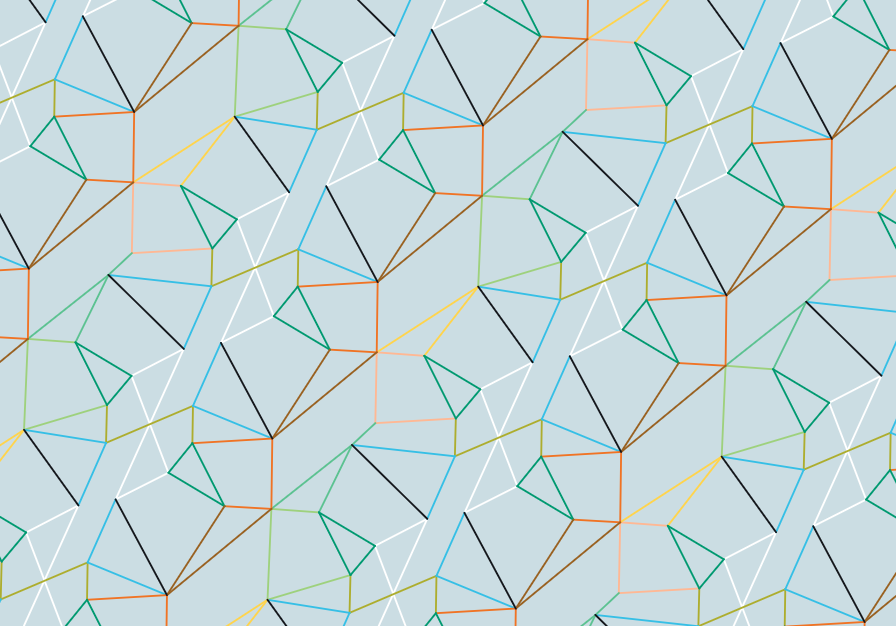
Write a Shadertoy shader that draws this pattern.

```glsl
// Thin coloured lines form a net of quads, small triangles and crossed kites on pale blue.
// One motif of line segments repeats on a slanted lattice; alternate cells, in a
// checkerboard, swap a yellow and pink corner for a mint and lime one.

// Lattice steps, in units of 1/768 of the canvas width, y down
const vec2 ACROSS = vec2(299.0, 11.5);
const vec2 DOWN = vec2(-90.3, 134.2);

// Segment from a to b blended over col; pixel is the size of one pixel in canvas units
void stroke(inout vec3 col, vec2 p, float pixel, vec2 a, vec2 b, vec3 ink) {
    vec2 ab = b - a, ap = p - a;
    float d = length(ap - ab * clamp(dot(ap, ab) / dot(ab, ab), 0.0, 1.0));
    col = mix(col, ink, clamp((0.8 - d) / pixel + 0.5, 0.0, 1.0));
}

void triangle(inout vec3 col, vec2 p, float pixel, vec2 a, vec2 b, vec2 c, vec3 ink) {
    stroke(col, p, pixel, a, b, ink);
    stroke(col, p, pixel, b, c, ink);
    stroke(col, p, pixel, c, a, ink);
}

void motif(inout vec3 col, vec2 p, float px, bool warm) {
    vec3 orange = vec3(0.94, 0.45, 0.14), brown = vec3(0.60, 0.38, 0.13);
    vec3 blue = vec3(0.21, 0.75, 0.90), black = vec3(0.08, 0.09, 0.11);
    vec3 emerald = vec3(0.0, 0.60, 0.44), olive = vec3(0.68, 0.68, 0.18);
    vec3 yellow = vec3(1.0, 0.83, 0.30), pink = vec3(1.0, 0.72, 0.58);
    vec3 lime = vec3(0.62, 0.82, 0.49), mint = vec3(0.36, 0.76, 0.57);
    vec3 white = vec3(1.0);

    // Joints, measured from the hub of the cell
    vec2 hub = vec2(0.0), fork = vec2(-0.8, 60.3);
    vec2 leftTop = vec2(-68.5, 4.0), leftTip = vec2(-89.0, 29.3), leftFoot = vec2(-41.0, 58.0);
    vec2 rightTop = vec2(40.0, 63.3), rightTip = vec2(88.0, 92.0), rightFoot = vec2(67.0, 117.0);
    vec2 blueLeft = vec2(-68.0, -28.0), blackTop = vec2(-44.0, -82.0);
    vec2 blueRight = vec2(156.5, 15.2), blackFoot = vec2(132.8, 68.8);
    vec2 warmPeak = vec2(86.2, 4.0), coolPeak = vec2(68.3, 5.5);
    vec2 pinkCorner = vec2(-2.0, 121.0);
    vec2 peak = warm ? warmPeak : coolPeak;

    // Crossed white kite and the olive line through its centre
    vec2 kiteFoot = blackTop + ACROSS + 2.0 * DOWN;
    vec2 kiteTip = leftTip + ACROSS + DOWN;
    stroke(col, p, px, blackFoot, rightTip, white);
    stroke(col, p, px, rightTip, kiteTip, white);
    stroke(col, p, px, kiteTip, kiteFoot, white);
    stroke(col, p, px, kiteFoot, blackFoot, white);
    vec2 oliveFoot = blueRight + DOWN;
    stroke(col, p, px, oliveFoot, blueLeft + ACROSS + DOWN, olive);
    stroke(col, p, px, blueLeft, leftTop, olive);
    stroke(col, p, px, rightFoot, oliveFoot, olive);

    // Blue sides
    stroke(col, p, px, blackTop, blueLeft, blue);
    stroke(col, p, px, blueLeft, hub, blue);
    stroke(col, p, px, peak, blueRight, blue);
    stroke(col, p, px, blueRight, blackFoot, blue);

    // Corner that alternates between cells
    if (warm) {
        stroke(col, p, px, fork, rightTop, pink);
        stroke(col, p, px, fork, pinkCorner, pink);
        stroke(col, p, px, pinkCorner, rightFoot, pink);
        stroke(col, p, px, fork, peak, yellow);
        stroke(col, p, px, rightTop, peak, yellow);
    } else {
        vec2 limeCorner = warmPeak + DOWN;
        stroke(col, p, px, fork, rightTop, lime);
        stroke(col, p, px, fork, limeCorner, lime);
        stroke(col, p, px, limeCorner, rightFoot, lime);
        stroke(col, p, px, fork, peak, mint);
        stroke(col, p, px, peak, pinkCorner - DOWN, mint);
        stroke(col, p, px, rightTop, peak, mint);
    }

    // Brown rays, orange frame, emerald triangles and black bars
    stroke(col, p, px, hub, fork - DOWN, brown);
    stroke(col, p, px, hub, leftFoot - DOWN, brown);
    stroke(col, p, px, leftTop, hub, orange);
    stroke(col, p, px, hub, fork, orange);
    stroke(col, p, px, leftFoot, fork, orange);
    triangle(col, p, px, leftTop, leftTip, leftFoot, emerald);
    triangle(col, p, px, rightTop, rightTip, rightFoot, emerald);
    stroke(col, p, px, blackTop, hub, black);
    stroke(col, p, px, peak, blackFoot, black);
}

void mainImage(out vec4 fragColor, in vec2 fragCoord) {
    float pixel = 768.0 / iResolution.x;
    vec2 p = vec2(fragCoord.x, iResolution.y - fragCoord.y) * pixel - vec2(115.0, 96.0);
    vec2 base = floor(inverse(mat2(ACROSS, DOWN)) * p);
    vec3 col = vec3(0.796, 0.867, 0.890);

    // Every cell whose motif can reach this point
    for (int j = -1; j <= 1; j++) {
        for (int i = 0; i <= 1; i++) {
            vec2 cell = base + vec2(i, j);
            bool warm = mod(cell.x + cell.y, 2.0) < 0.5;
            motif(col, p - cell.x * ACROSS - cell.y * DOWN, pixel, warm);
        }
    }
    fragColor = vec4(col, 1.0);
}
```
